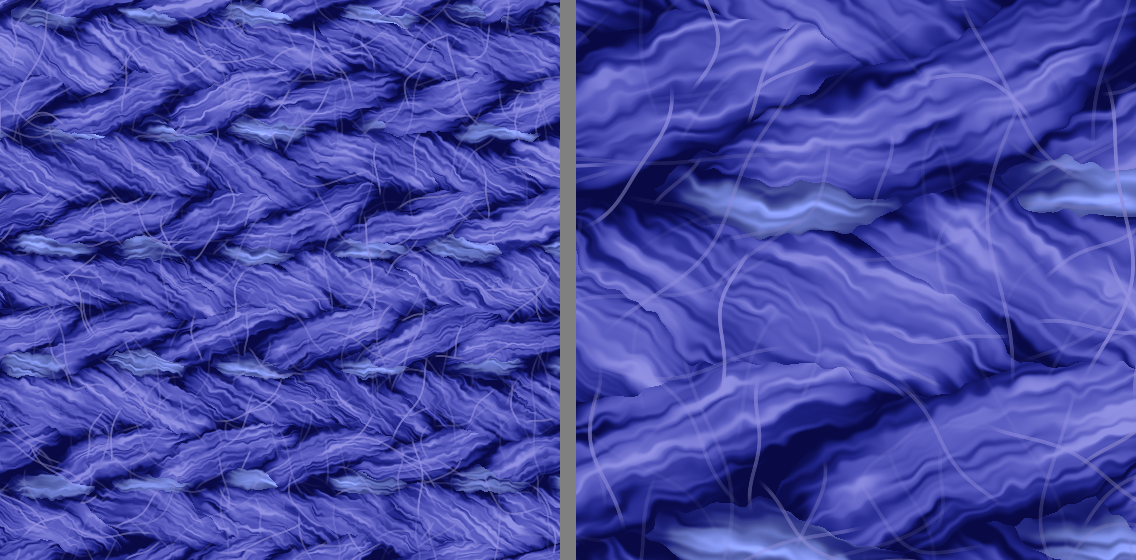
Left: the whole. Right: its middle third, enlarged.
Reproduce this texture procedurally as a WebGL 2 fragment shader.

```glsl
#version 300 es
precision highp float;
// Close-up of fuzzy blue-violet knitted wool with twisted strands and loose hairs

#define STITCH vec2(0.192, 0.209)  // spacing of the repeats
#define ORIGIN vec2(0.77, 0.073)   // centre of one stitch
#define JITTER 0.024               // irregularity of the stitches
#define FIBRE_FREQ 150.0           // fibres across the canvas
#define FIBRE_CONTRAST 1.35
#define BLOTCH 0.30                // broad light and dark patches
#define HAIR_CELL 0.075
#define HAIR_WIDTH 0.0008
#define HAIR_LAYERS 6

uniform vec2 u_resolution;
out vec4 outColor;

const vec3 GAP = vec3(0.03, 0.035, 0.27);
const vec3 SHADE = vec3(0.12, 0.14, 0.54);
const vec3 WOOL = vec3(0.34, 0.35, 0.75);
const vec3 SHEEN = vec3(0.56, 0.56, 0.89);
const vec3 PALE = vec3(0.44, 0.53, 0.82);
const vec3 HAIR = vec3(0.56, 0.55, 0.86);

float hash(vec2 p) {
    return fract(sin(dot(p, vec2(127.1, 311.7))) * 43758.5453);
}

vec2 hash2(vec2 p) {
    return vec2(hash(p), hash(p + 37.3));
}

float noise(vec2 p) {
    vec2 i = floor(p), f = fract(p);
    f = f * f * (3.0 - 2.0 * f);
    return mix(mix(hash(i), hash(i + vec2(1, 0)), f.x),
               mix(hash(i + vec2(0, 1)), hash(i + vec2(1, 1)), f.x), f.y);
}

vec2 turn(vec2 p, float angle) {
    float c = cos(angle), s = sin(angle);
    return vec2(c * p.x + s * p.y, c * p.y - s * p.x);
}

// Winning strand at this point
struct Strand { float height; vec2 pos; float twist; float pale; float seed; };

void addStrand(inout Strand top, vec2 p, vec2 halfSize, float tilt, float twist,
               float lift, float pale, vec2 id) {
    vec2 rnd = hash2(id) - 0.5;
    p -= rnd * JITTER * vec2(1.6, 0.6);
    vec2 q = turn(p, tilt + rnd.y * 0.14);
    q.y -= 0.006 * sin(q.x * 22.0 + rnd.x * 6.0);
    vec2 e = abs(q) / halfSize;
    float height = 1.0 - e.x * e.x * e.x - e.y * e.y + lift;
    if (height > top.height)
        top = Strand(height, q, twist + rnd.x * 0.16, pale, hash(id + 5.7));
}

// Rows of near-flat strands, slanted lozenges and pale loops behind them
Strand knit(vec2 uv) {
    Strand top = Strand(-0.3, uv, 0.0, 0.0, 0.5);
    vec2 base = floor((uv - ORIGIN) / STITCH);
    for (int j = 0; j <= 1; j++)
    for (int i = -2; i <= 2; i++) {
        vec2 id = base + vec2(i, j);
        vec2 p = uv - ORIGIN - id * STITCH;
        p.x += (hash(vec2(id.y, 8.0)) - 0.5) * 0.05;
        addStrand(top, p - vec2(0.085, 0.0), vec2(0.155, 0.052),
                  -0.20, -0.32, 0.04, 0.0, id);
        addStrand(top, p + vec2(0.0, 0.092), vec2(0.148, 0.043),
                  0.37, -0.10, 0.0, 0.0, id + 71.0);
        float sunk = 0.16 + 0.35 * hash(id + 211.0);
        addStrand(top, p - vec2(0.092, -0.144), vec2(0.085, 0.031),
                  0.02, -0.15, -sunk, 1.0, id + 143.0);
    }
    return top;
}

// Fine streaks running along the twist of a strand
float fibres(Strand s) {
    vec2 q = turn(s.pos, s.twist) + s.seed * 9.0;
    q.y += 0.010 * noise(q * 16.0) + 0.0025 * noise(q * 50.0);
    float coarse = noise(q * vec2(8.0, FIBRE_FREQ * 0.45));
    float medium = noise(q * vec2(13.0, FIBRE_FREQ) + 17.0);
    float fine = noise(q * vec2(24.0, FIBRE_FREQ * 1.9) + 41.0);
    return 0.25 * coarse + 0.4 * medium + 0.35 * fine - 0.5;
}

// Coverage of randomly curved loose hairs
float hairs(vec2 uv, float layer, float cell, float pixel) {
    vec2 g = uv / cell + layer * 7.37;
    float cover = 0.0;
    for (int j = -1; j <= 1; j++)
    for (int i = -1; i <= 1; i++) {
        vec2 id = floor(g) + vec2(i, j), key = id + layer * 19.0;
        vec2 rnd = hash2(key), rnd2 = hash2(key + 83.0);
        vec2 q = turn(g - id - rnd, rnd2.x * 6.2832);
        float bend = 7.0 * pow(rnd2.y - 0.5, 3.0) + 0.4 * (rnd.x - 0.5);
        float phase = q.x * 6.0 + rnd.x * 6.0;
        float slope = 2.0 * bend * q.x + 0.24 * cos(phase);
        float curve = bend * q.x * q.x + 0.04 * sin(phase);
        float d = abs(q.y - curve) * inversesqrt(1.0 + slope * slope) * cell;
        float len = mix(0.25, 0.85, rnd.y);
        float line = 1.0 - smoothstep(HAIR_WIDTH, HAIR_WIDTH + pixel, d);
        line *= 1.0 - smoothstep(0.7 * len, len, abs(q.x));
        float strength = hash(key + 7.0);
        cover = max(cover, line * mix(0.12, 0.95, strength * strength));
    }
    return cover;
}

void main() {
    float pixel = 1.0 / min(u_resolution.x, u_resolution.y);
    vec2 uv = gl_FragCoord.xy * pixel;

    // Uneven rows and ragged strand edges
    vec2 p = uv + vec2(0.0, 0.004 * sin(uv.x * 7.0 + uv.y * 9.0));
    p += 0.010 * (vec2(noise(uv * 40.0), noise(uv * 40.0 + 31.0)) - 0.5);
    p += 0.006 * (vec2(noise(uv * 120.0), noise(uv * 120.0 + 57.0)) - 0.5);
    Strand s = knit(p);

    // Rounded shading with fibre streaks
    float streak = fibres(s);
    float body = smoothstep(-0.05, 0.85, s.height + 0.35 * streak);
    float tone = 0.02 + 0.66 * body + FIBRE_CONTRAST * streak * (0.35 + 0.65 * body);
    tone += BLOTCH * (0.6 * noise(uv * 13.0) + 0.4 * noise(uv * 34.0) - 0.5);
    tone += 0.08 * (s.seed - 0.5) + 0.12 * s.pale;
    vec3 color = mix(GAP, SHADE, smoothstep(0.0, 0.33, tone));
    color = mix(color, WOOL, smoothstep(0.22, 0.68, tone));
    color = mix(color, SHEEN, smoothstep(0.62, 1.1, tone));
    color = mix(color, PALE * (0.2 + 1.1 * tone), 0.65 * s.pale * smoothstep(0.1, 0.6, tone));

    // Loose fuzz of several lengths, dimmer over the gaps
    for (int k = 0; k < HAIR_LAYERS; k++) {
        float layer = float(k) + 1.0;
        float cover = hairs(uv, layer, HAIR_CELL * (0.6 + 0.25 * layer), pixel);
        color = mix(color, HAIR * (0.72 + 0.3 * body), cover * 0.8);
    }
    outColor = vec4(color, 1.0);
}
```
